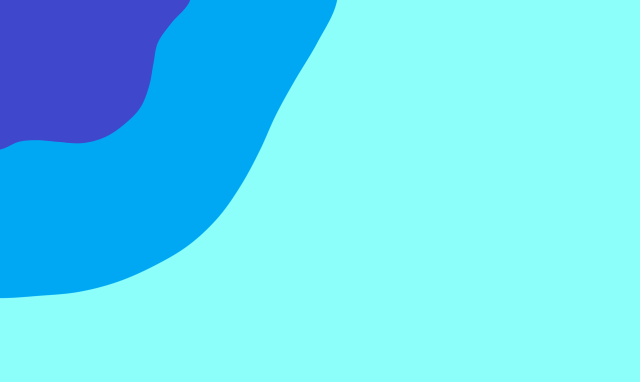
Write a Shadertoy shader that draws this background.

```glsl
// Flat wavy bands of indigo and blue spreading from the top-left corner over pale aqua.

const vec3 AQUA   = vec3(0.549, 1.0, 0.984);
const vec3 BLUE   = vec3(0.0, 0.659, 0.953);
const vec3 INDIGO = vec3(0.247, 0.282, 0.8);
const float QUARTER_TURN = 1.570796;
const int LAST = 12;

// Band radii at equal angles, from the top edge round to the left edge,
// in units of the canvas height.
const float[13] OUTER_RADII = float[13](
    0.8826, 0.8391, 0.8011, 0.7826, 0.7859, 0.7957, 0.8065,
    0.8098, 0.8043, 0.7993, 0.7913, 0.7811, 0.7804);
const float[13] INNER_RADII = float[13](
    0.4978, 0.4535, 0.4283, 0.4348, 0.4507, 0.4630, 0.4602,
    0.4522, 0.4326, 0.4022, 0.3800, 0.3746, 0.3913);

// Catmull-Rom curve through the radii; turn runs from 0 to 1.
float radiusAt(float[13] radii, float turn) {
    float position = clamp(turn, 0.0, 1.0) * float(LAST);
    int i = min(int(position), LAST - 1);
    float t = position - float(i);
    float a = radii[max(i - 1, 0)];
    float b = radii[i];
    float c = radii[i + 1];
    float d = radii[min(i + 2, LAST)];
    return b + 0.5 * t * (c - a
        + t * (2.0 * a - 5.0 * b + 4.0 * c - d
        + t * (3.0 * (b - c) + d - a)));
}

// Antialiased coverage of the area inside a wavy radius.
float bandCoverage(float[13] radii, vec2 fromCorner, float pixel) {
    float turn = atan(fromCorner.y, fromCorner.x) / QUARTER_TURN;
    float edge = length(fromCorner) - radiusAt(radii, turn);
    return 1.0 - smoothstep(-0.7 * pixel, 0.7 * pixel, edge);
}

void mainImage(out vec4 fragColor, in vec2 fragCoord) {
    float pixel = 1.0 / iResolution.y;
    // Right and down from the top-left corner.
    vec2 fromCorner = vec2(fragCoord.x, iResolution.y - fragCoord.y) * pixel;

    vec3 color = AQUA;
    color = mix(color, BLUE, bandCoverage(OUTER_RADII, fromCorner, pixel));
    color = mix(color, INDIGO, bandCoverage(INNER_RADII, fromCorner, pixel));
    fragColor = vec4(color, 1.0);
}
```
